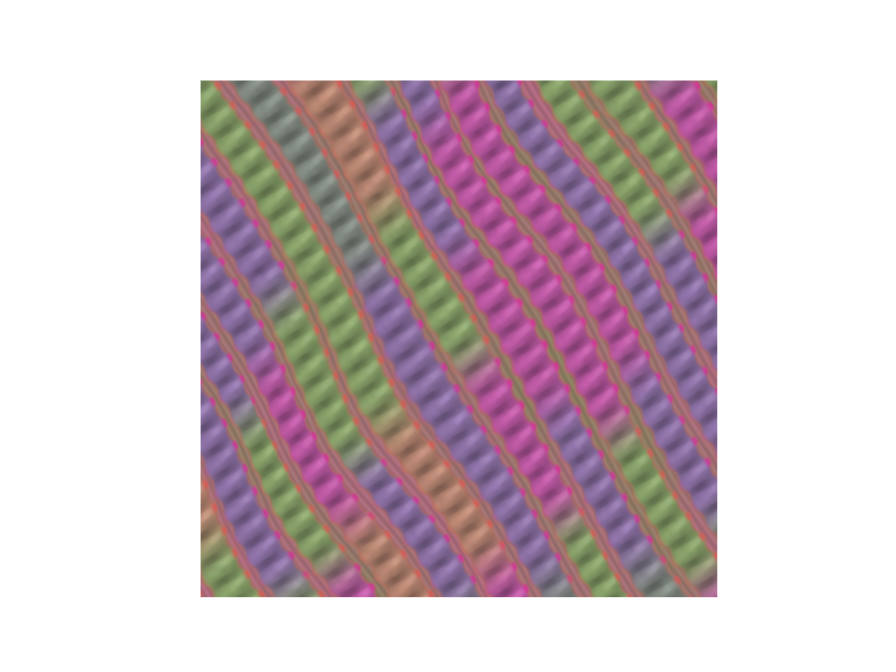
Reproduce this pattern procedurally as a WebGL 2 fragment shader.

```glsl
#version 300 es
precision highp float;
// Draws a square patch of diagonal beaded cords in shifting colours, centred on white.

uniform vec2 u_resolution;
out vec4 fragColor;

float hash(vec2 p) {
  vec3 q = fract(vec3(p.xyx) * 0.1031);
  q += dot(q, q.yzx + 33.33);
  return fract((q.x + q.y) * q.z);
}

float noise(vec2 p) {
  vec2 i = floor(p), f = fract(p);
  f = f * f * (3.0 - 2.0 * f);
  return mix(mix(hash(i), hash(i + vec2(1, 0)), f.x),
             mix(hash(i + vec2(0, 1)), hash(i + vec2(1, 1)), f.x), f.y);
}

// Picks a cord colour, weighted by how common it is
vec3 cordColour(float h) {
  if (h < 0.34) return vec3(0.49, 0.58, 0.38);
  if (h < 0.56) return vec3(0.51, 0.41, 0.60);
  if (h < 0.75) return vec3(0.68, 0.32, 0.59);
  if (h < 0.90) return vec3(0.47, 0.50, 0.47);
  return vec3(0.66, 0.48, 0.41);
}

vec3 cords(vec2 q) {
  // Axes across and along the cords, gently bent
  float along = dot(q, vec2(0.53, -0.85));
  float across = dot(q, vec2(0.85, 0.53));
  across += 0.045 * (noise(q * 3.2 + 7.0) - 0.5) + 0.008 * cos(along * 9.0 + across * 4.0);
  float lane = (across - 0.077) / 0.0875;
  float id = floor(lane + 0.5);
  float d = lane - id;

  // Colour drifts from one stretch of cord to the next
  float stretch = along * 2.9 + 20.0 + hash(vec2(id, 3.0));
  float cell = floor(stretch);
  vec3 body = mix(cordColour(hash(vec2(id + 11.0, cell))),
                  cordColour(hash(vec2(id + 11.0, cell + 1.0))),
                  smoothstep(0.3, 0.7, stretch - cell));

  // Slanted beads with soft light and shade
  float turn = 6.2832 * (along * 21.0 + hash(vec2(id, 9.0)));
  float bead = cos(turn + 2.2 * d);
  float halfWidth = 0.33 + 0.12 * noise(vec2(along * 4.0 + 9.0, id * 5.3)) + 0.035 * bead;
  float r = abs(d) / halfWidth;
  body *= 1.0 + 0.11 * bead * (1.0 - 0.4 * r * r);
  body *= 1.0 - 0.15 * exp(-18.0 * (d + 0.05) * (d + 0.05)) * smoothstep(0.2, 1.0, cos(turn + 2.6));
  body += 0.06 * smoothstep(0.3, 1.0, bead) * exp(-30.0 * (d - 0.18) * (d - 0.18));
  body *= 0.97 + 0.06 * noise(q * 90.0);

  // Streaked strands fill the gaps
  vec3 gap = mix(vec3(0.53, 0.49, 0.37), vec3(0.68, 0.40, 0.50),
                 noise(vec2(along * 5.0 + 8.0, lane * 1.3)));
  gap *= 1.0 + 0.06 * cos(lane * 38.0 + 2.0 * noise(q * 14.0));
  vec3 colour = mix(body, gap, smoothstep(0.9, 1.12, r));

  // Warm rim, with a vivid dot on the upper right of each bead
  float rim = exp(-60.0 * (r - 1.0) * (r - 1.0));
  colour = mix(colour, vec3(0.73, 0.42, 0.36), 0.4 * rim);
  float dot1 = exp(-45.0 * (r - 0.96) * (r - 0.96)) * smoothstep(0.1, 1.0, bead);
  vec3 glow = mix(vec3(0.86, 0.33, 0.32), vec3(0.84, 0.17, 0.60),
                  smoothstep(-0.06, 0.14, body.b - body.g));
  colour = mix(colour, glow, dot1 * (d > 0.0 ? 0.72 : 0.12));
  return colour;
}

void main() {
  // Square patch, measured in canvas heights
  vec2 p = (gl_FragCoord.xy - 0.5 * u_resolution) / u_resolution.y - vec2(0.0163, -0.0043);
  float edge = max(abs(p.x), abs(p.y)) - 0.3845;
  float pixel = 1.0 / u_resolution.y;
  float outside = smoothstep(-0.5 * pixel, 0.5 * pixel, edge);
  vec3 colour = cords(p / 0.769 + 0.5);
  fragColor = vec4(mix(colour, vec3(1.0), outside), 1.0);
}
```
